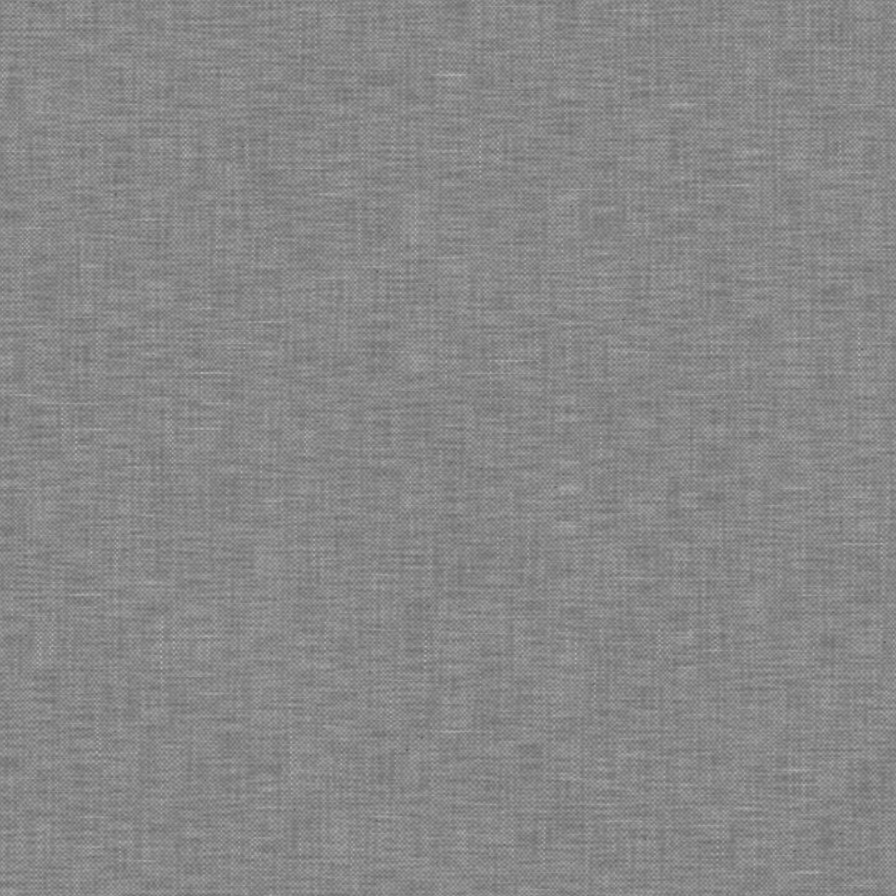
Reproduce this texture procedurally as a Shadertoy shader.

```glsl
vec2 gradientAt(vec2 cell) {
    vec3 p = fract(cell.xyx * vec3(0.1031, 0.1030, 0.0973));
    p += dot(p, p.yzx + 33.33);
    float angle = 6.2832 * fract((p.x + p.y) * p.z);
    return vec2(cos(angle), sin(angle));
}

float gradientNoise(vec2 p) {
    vec2 cell = floor(p);
    vec2 f = p - cell;
    vec2 w = f * f * f * (f * (f * 6.0 - 15.0) + 10.0);
    float a = dot(gradientAt(cell), f);
    float b = dot(gradientAt(cell + vec2(1, 0)), f - vec2(1, 0));
    float c = dot(gradientAt(cell + vec2(0, 1)), f - vec2(0, 1));
    float d = dot(gradientAt(cell + vec2(1, 1)), f - vec2(1, 1));
    return mix(mix(a, b, w.x), mix(c, d, w.x), w.y);
}

void mainImage(out vec4 fragColor, in vec2 fragCoord) {
    vec2 uv = fragCoord / iResolution.y;

    // Plain weave: a checker of thread crossings with slightly wandering threads
    vec2 wander = vec2(gradientNoise(uv * vec2(45.0, 14.0)),
                       gradientNoise(uv * vec2(14.0, 45.0) + 70.0));
    vec2 thread = 3.14159 * (uv * vec2(352.0, 340.0) + 1.3 * wander);
    float crossing = cos(thread.x) * cos(thread.y);

    // Uneven yarn thickness along both thread directions
    float weft = gradientNoise(uv * vec2(24.0, 235.0) + 11.3);
    float warp = gradientNoise(uv * vec2(215.0, 13.0) + 37.7);
    float fibre = gradientNoise(uv * vec2(190.0, 260.0) + 5.1);
    float mottle = gradientNoise(uv * 5.0 + 3.0) + gradientNoise(uv * vec2(9.0, 28.0) + 19.0);

    float shade = 0.53 + 0.048 * crossing * (1.0 + 0.9 * warp);
    shade += 0.085 * weft + 0.05 * warp + 0.07 * fibre + 0.012 * mottle;

    // Pale slubs: thin weft streaks, and warp streaks broken into dots
    float weftSlub = smoothstep(0.34, 0.6, gradientNoise(uv * vec2(15.0, 210.0) + 83.0));
    float warpSlub = smoothstep(0.32, 0.6, gradientNoise(uv * vec2(180.0, 9.0) + 51.0));
    shade += 0.07 * weftSlub + 0.09 * warpSlub * smoothstep(-0.3, 0.9, crossing);

    // Sparse dark flecks
    float fleck = smoothstep(0.5, 0.68, gradientNoise(uv * vec2(120.0, 150.0) + 29.0));
    shade -= 0.11 * fleck;

    fragColor = vec4(vec3(clamp(shade, 0.36, 0.78)), 1.0);
}
```
